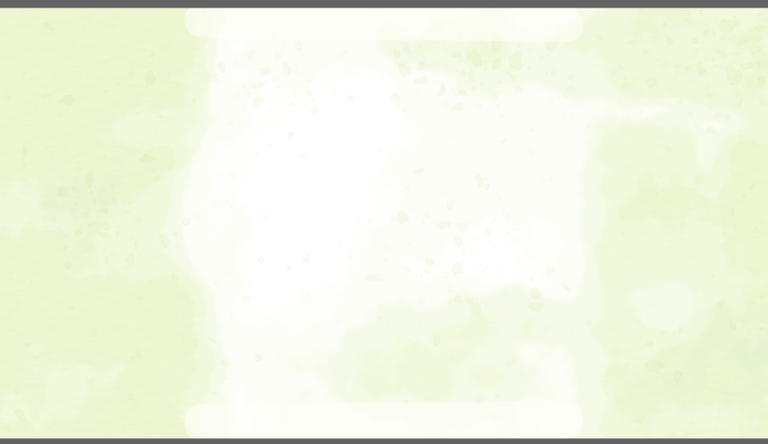
Write a WebGL 2 fragment shader that draws this background.

```glsl
#version 300 es
precision highp float;
uniform vec2 u_resolution;
out vec4 fragColor;

vec2 hash2(vec2 p) {
  vec3 q = fract(p.xyx * vec3(0.1031, 0.1030, 0.0973));
  q += dot(q, q.yzx + 33.33);
  return fract((q.xx + q.yz) * q.zy);
}

float gradientNoise(vec2 p) {
  vec2 i = floor(p), f = fract(p);
  vec2 u = f * f * f * (f * (f * 6.0 - 15.0) + 10.0);
  vec2 o = vec2(0, 1);
  float a = dot(hash2(i) * 2.0 - 1.0, f);
  float b = dot(hash2(i + o.yx) * 2.0 - 1.0, f - o.yx);
  float c = dot(hash2(i + o) * 2.0 - 1.0, f - o);
  float d = dot(hash2(i + 1.0) * 2.0 - 1.0, f - 1.0);
  return mix(mix(a, b, u.x), mix(c, d, u.x), u.y);
}

float fbm(vec2 p) {
  float sum = 0.0, amp = 0.6;
  for (int i = 0; i < 5; i++) {
    sum += amp * gradientNoise(p);
    p = mat2(1.6, 1.2, -1.2, 1.6) * p + 7.3;
    amp *= 0.55;
  }
  return sum;
}

float blob(vec2 p, vec2 center, vec2 radius) {
  vec2 d = (p - center) / radius;
  return exp(-dot(d, d));
}

float roundBox(vec2 p, vec2 halfSize, float r) {
  vec2 q = abs(p) - halfSize + r;
  return length(max(q, 0.0)) + min(max(q.x, q.y), 0.0) - r;
}

// Pigment density: green sides, bare middle
float pigment(vec2 p) {
  float leftEdge = 0.47 - 0.09 * blob(p, vec2(p.x, 0.53), vec2(0.16));
  float w = 0.2 + 0.72 * smoothstep(-0.07, 0.07, leftEdge - p.x);
  w += 0.53 * smoothstep(-0.08, 0.1, p.x - 1.33);
  w += 0.38 * blob(p, vec2(1.07, 0.87), vec2(0.28, 0.09));
  w += 0.48 * blob(p, vec2(0.96, 0.15), vec2(0.25, 0.1));
  w += 0.3 * blob(p, vec2(1.13, 0.28), vec2(0.22, 0.07));
  w += 0.22 * blob(p, vec2(1.68, 0.18), vec2(0.25, 0.16));
  w += 0.15 * blob(p, vec2(1.7, 0.58), vec2(0.15, 0.14));
  w -= 0.28 * blob(p, vec2(0.72, 0.62), vec2(0.18, 0.22));
  w -= 0.2 * blob(p, vec2(0.87, 0.82), vec2(0.12, 0.06));
  // Pale washes over the sides
  w -= 0.45 * blob(p, vec2(1.52, 0.74 - 0.1 * (p.x - 1.52)), vec2(0.2, 0.035));
  w -= 0.4 * blob(p, vec2(1.6, 0.66), vec2(0.035, 0.07));
  w -= 0.35 * blob(p, vec2(1.5, 0.3), vec2(0.13, 0.08));
  w -= 0.3 * blob(p, vec2(0.3, 0.45), vec2(0.1, 0.08));
  w -= 0.25 * blob(p, vec2(0.05, 0.53), vec2(0.11, 0.06));
  w -= 0.25 * blob(p, vec2(0.35, 0.7), vec2(0.08, 0.05));
  return w - 0.2 * blob(p, vec2(0.14, 0.1), vec2(0.14, 0.06));
}

float dropDensity(vec2 p) {
  return 0.035 + 0.6 * blob(p, vec2(1.07, 0.86), vec2(0.2, 0.08))
    + 0.65 * blob(p, vec2(1.65, 0.86), vec2(0.14, 0.12))
    + 0.4 * blob(p, vec2(0.58, 0.83), vec2(0.13, 0.07))
    + 0.55 * blob(p, vec2(0.22, 0.52), vec2(0.1, 0.11))
    + 0.3 * blob(p, vec2(1.03, 0.43), vec2(0.16, 0.15));
}

// Jittered droplets with a slightly darker rim
float droplets(vec2 p, float scale, float pixel) {
  vec2 cell = floor(p * scale);
  float ink = 0.0;
  for (int y = -1; y <= 1; y++)
  for (int x = -1; x <= 1; x++) {
    vec2 id = cell + vec2(x, y);
    vec2 r = hash2(id + scale), s = hash2(id + 91.7);
    vec2 center = (id + r) / scale;
    vec2 d = (p - center) * mix(vec2(0.8, 1.25), vec2(1.2, 0.8), s.y);
    float radius = mix(0.13, 0.44, r.x * r.y) / scale;
    float dist = length(d) - radius - 0.25 / scale * gradientNoise(p * scale * 2.5);
    float drop = 1.0 - smoothstep(-pixel, pixel, dist);
    float rim = 0.6 + 0.4 * smoothstep(-0.12, 0.0, dist * scale);
    ink = max(ink, drop * rim * step(s.x, dropDensity(center)));
  }
  return ink;
}

void main() {
  vec2 p = gl_FragCoord.xy / u_resolution.y;
  float pixel = 1.0 / u_resolution.y;
  vec2 warped = p + 0.035 * vec2(fbm(p * 9.0), fbm(p * 9.0 + 31.0));

  // Stacked washes with ragged edges
  vec3 washes[4] = vec3[4](vec3(0.99, 0.993, 0.965), vec3(0.965, 0.982, 0.91),
    vec3(0.95, 0.973, 0.86), vec3(0.93, 0.96, 0.82));
  float density = pigment(warped);
  vec3 color = vec3(1.0);
  for (int i = 0; i < 4; i++) {
    float k = float(i);
    float w = density + 0.45 * fbm(warped * (4.0 + 1.5 * k) + 17.0 * k);
    float level = 0.12 + 0.225 * k;
    color = mix(color, washes[i], smoothstep(level - 0.06, level + 0.06, w));
  }

  // Cooler stains and droplets
  float stain = blob(warped, vec2(0.2, 0.54), vec2(0.1, 0.09))
    + blob(warped, vec2(1.68, 0.2), vec2(0.2, 0.12));
  color -= vec3(0.025, 0.008, 0.005) * stain * smoothstep(-0.2, 0.2, fbm(p * 12.0));
  float ink = max(droplets(warped, 23.0, pixel), 0.8 * droplets(warped, 48.0, pixel));
  color = mix(color, color * vec3(0.965, 0.98, 0.925), ink);

  // Paper grain
  float grain = gradientNoise(p * vec2(28.0, 110.0)) + 0.6 * gradientNoise(p * 130.0);
  color += 0.012 * grain * smoothstep(0.4, 0.9, density);

  // Translucent rounded strips
  float tilt = 0.014 * (p.x - 0.864);
  float upper = roundBox(p - vec2(0.864, 0.948 - tilt), vec2(0.448, 0.037), 0.035);
  float lower = roundBox(p - vec2(0.864, 0.052 + 0.5 * tilt), vec2(0.448, 0.041), 0.035);
  float strip = 1.0 - smoothstep(-pixel, pixel, min(upper, lower));
  color = mix(color, vec3(0.995, 0.997, 0.975), 0.62 * strip);

  // Grey bars along top and bottom
  float bar = smoothstep(-pixel, pixel, max(p.y - 0.982, 0.0125 - p.y));
  fragColor = vec4(mix(color, vec3(0.385), bar), 1.0);
}
```
